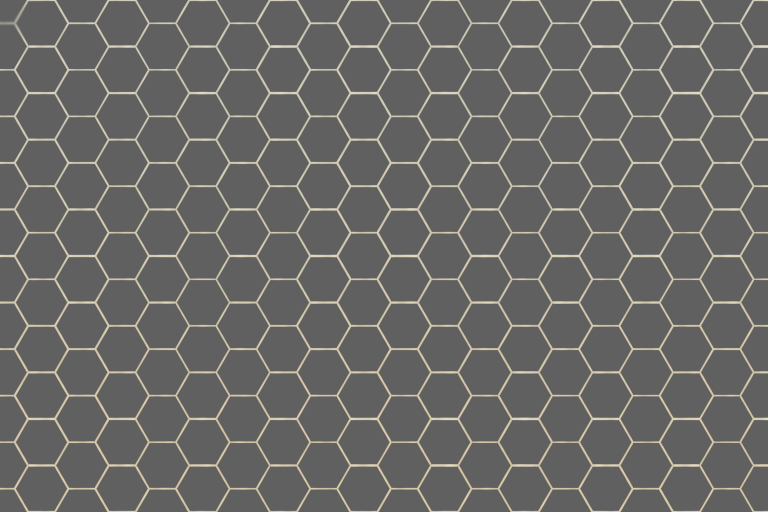
Reproduce this pattern procedurally as a WebGL 1 fragment shader.

```glsl
precision highp float;
// Flat-topped hexagon mesh: thin cream lines of slightly uneven weight on grey.

uniform vec2 u_resolution;

const float PI = 3.14159265;
const float ROWS = 11.0;                  // hexagons down the canvas
const vec2 PERIOD = vec2(1.7320508, 1.0); // lattice repeat, hexagon height = 1
const vec2 SLANT = vec2(0.8660254, 0.5);  // normal of the sloping sides
const float GRID_SHIFT = 0.026;           // x of the first column centre

const vec3 GROUND = vec3(0.378, 0.378, 0.378);
const vec3 COOL_CREAM = vec3(0.81, 0.79, 0.71);
const vec3 WARM_CREAM = vec3(0.84, 0.78, 0.65);
const vec3 PALE_CREAM = vec3(0.90, 0.88, 0.80);

float hash(vec2 p) {
  return fract(sin(dot(p, vec2(41.3, 289.1))) * 4375.85);
}

// Two incommensurate waves, in -1..1
float layeredSines(vec2 p) {
  return 0.6 * sin(p.x * 1.7 + p.y * 0.9) + 0.4 * sin(p.y * 2.3 - p.x * 3.1);
}

// Centre of the hexagon that holds p
vec2 hexCentre(vec2 p) {
  vec2 a = floor(p / PERIOD + 0.5) * PERIOD;
  vec2 b = (floor(p / PERIOD) + 0.5) * PERIOD;
  vec2 da = p - a;
  vec2 db = p - b;
  return dot(da, da) < dot(db, db) ? a : b;
}

// Outward normal of the hexagon side nearest to the local point q
vec2 sideNormal(vec2 q) {
  vec2 s = vec2(q.x < 0.0 ? -1.0 : 1.0, q.y < 0.0 ? -1.0 : 1.0);
  vec2 m = abs(q);
  return m.y > dot(m, SLANT) ? vec2(0.0, s.y) : SLANT * s;
}

// Level sides swell and thin row by row, in a slow beat down the canvas
float rowBeat(float y) {
  float k = 2.0 * (ROWS - y);
  return cos(PI * k + PI * (k - 3.0) / 8.0);
}

// Weight of one side relative to the mean, from -1 (thin) to 1 (thick)
float sideWeight(vec2 middle, float level) {
  vec2 id = floor(middle / vec2(0.4330127, 0.25) + 0.5);
  float scatter = hash(id) - 0.5;
  float drift = layeredSines(middle * 0.4);
  float beat = rowBeat(middle.y) * mix(0.5, 0.8, middle.x / (ROWS * 1.5));
  return mix(0.25 * drift, beat + 0.15 * drift, level) + 0.25 * scatter;
}

float lineCover(float dist, float halfWidth, float soft) {
  return 1.0 - smoothstep(halfWidth - soft, halfWidth + soft, dist);
}

void main() {
  vec2 p = gl_FragCoord.xy / u_resolution.y * ROWS;
  float pixel = ROWS / u_resolution.y;
  vec2 g = p - vec2(GRID_SHIFT, 0.0);

  // Nearest side, shared by the hexagons on both of its flanks
  vec2 centre = hexCentre(g);
  vec2 q = g - centre;
  vec2 normal = sideNormal(q);
  float dist = 0.5 - dot(q, normal);
  float level = step(0.9, abs(normal.y));
  float weight = sideWeight(centre + 0.5 * normal, level);

  // Line width, with slight wear along each side and a faded top left corner
  float wear = layeredSines(g * 7.0);
  float corner = exp(-6.0 * dot(p - vec2(0.1, ROWS - 0.35),
                                p - vec2(0.1, ROWS - 0.35)));
  float halfWidth = 0.021 + 0.007 * weight + 0.0015 * wear + 0.008 * corner;
  float soft = max(0.7 * pixel, 0.012) + 0.03 * corner;
  float cover = lineCover(dist, halfWidth, soft);

  // Warmer towards the bottom, paler on heavy level sides
  vec3 cream = mix(WARM_CREAM, COOL_CREAM, smoothstep(0.0, ROWS, p.y));
  cream = mix(cream, PALE_CREAM, 0.7 * level * clamp(weight, 0.0, 1.0));
  cream *= 1.0 + 0.03 * wear;

  gl_FragColor = vec4(mix(GROUND, cream, cover * (1.0 - 0.45 * corner)), 1.0);
}
```
